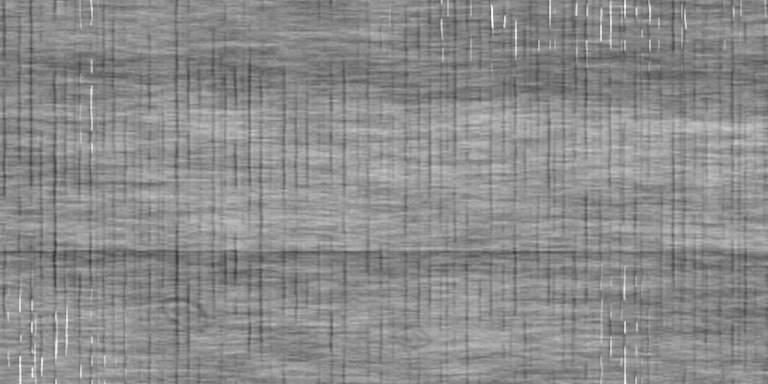
Give the GLSL for this texture, as a WebGL 1 fragment shader.

```glsl
precision highp float;
// Grey weathered wood boards: fine horizontal grain crossed by broken vertical saw marks.
uniform vec2 u_resolution;

const vec3 TINT = vec3(1.0);
const float BASE_TONE = 0.585;
const float GRAIN_CONTRAST = 0.15;
const float SEAM_Y = 0.345;
const float MARK_SPACING = 0.0315;
const float MARK_WIDTH = 0.0062;
const float MARK_DEPTH = 0.16;
const float FLECK_WIDTH = 0.0026;
const float FLECK_GAIN = 0.36;
const vec2 KNOT_A = vec2(0.485, 0.18);
const vec2 KNOT_B = vec2(1.075, 0.12);

float hash(vec2 p) {
  return fract(sin(dot(p, vec2(127.1, 311.7))) * 43758.5453);
}

float noise(vec2 p) {
  vec2 i = floor(p), f = fract(p);
  f = f * f * (3.0 - 2.0 * f);
  return mix(mix(hash(i), hash(i + vec2(1.0, 0.0)), f.x),
             mix(hash(i + vec2(0.0, 1.0)), hash(i + 1.0), f.x), f.y);
}

float band(float v, float centre, float width) {
  float d = (v - centre) / width;
  return exp(-d * d);
}

float below(float v, float lo, float hi) {
  return 1.0 - smoothstep(lo, hi, v);
}

// Broad light and dark bands of the two boards
float boardTone(vec2 p) {
  float y = p.y + 0.05 * (noise(vec2(p.x * 1.7, p.y * 3.0)) - 0.5);
  float tone = BASE_TONE - 0.07 * smoothstep(0.70, 0.82, y);
  tone -= 0.035 * band(y, 0.79, 0.05) * smoothstep(0.3, 1.4, p.x);
  tone += 0.025 * band(y, 0.66, 0.06) + 0.03 * band(y, 0.40, 0.04);
  float lower = below(p.y, SEAM_Y - 0.003, SEAM_Y + 0.003);
  tone -= lower * (0.025 + 0.065 * exp((p.y - SEAM_Y) / 0.05));
  tone += 0.03 * below(p.y, 0.0, 0.1);
  return tone + 0.11 * (noise(vec2(p.x * 1.6 + 4.0, y * 11.0)) - 0.5);
}

// Long fibres, short fibres and fine speckle
float grain(vec2 p) {
  float g = 0.7 * (noise(p * vec2(5.0, 62.0)) - 0.5);
  g += 0.9 * (noise(p * vec2(13.0, 135.0) + 17.0) - 0.5);
  g += 0.7 * (noise(p * vec2(38.0, 190.0) + 41.0) - 0.5);
  g += 0.45 * (noise(p * vec2(130.0, 210.0) + 73.0) - 0.5);
  return g;
}

// Tilted oval rings with a dark smudge around them
float knot(vec2 p, vec2 centre, vec2 size, float angle) {
  float c = cos(angle), s = sin(angle);
  vec2 d = mat2(c, s, -s, c) * (p - centre) / size;
  float r = length(d) + 0.25 * noise(p * 30.0);
  float rings = 0.035 * sin(r * 9.0) * exp(-0.7 * r * r);
  float rim = -0.07 * band(r, 1.05, 0.14);
  vec2 halo = (p - centre) / vec2(0.17, 0.035);
  return rings + rim - 0.045 * exp(-dot(halo, halo));
}

// Where bright chalky flecks fill the cuts
float fleckZone(vec2 p) {
  float topRight = smoothstep(0.95, 1.1, p.x) * smoothstep(0.76, 0.94, p.y);
  float leftFoot = below(p.x, 0.1, 0.45) * below(p.y, 0.12, 0.36);
  float leftTop = band(p.x, 0.23, 0.02) * smoothstep(0.5, 0.65, p.y);
  float rightFoot = band(p.x, 1.62, 0.06) * below(p.y, 0.2, 0.38);
  return clamp(topRight + leftFoot + leftTop + rightFoot, 0.0, 1.0);
}

// One layer of saw cuts: dark groove, pale lip and occasional bright fleck
float sawMarks(vec2 p, float spacing, float seed) {
  float id = floor(p.x / spacing);
  float pick = hash(vec2(id, seed));
  float centre = (id + 0.5 + 0.34 * (pick - 0.5)) * spacing;
  centre += 0.0035 * (noise(vec2(id * 7.3, p.y * 28.0 + seed)) - 0.5);
  float d = p.x - centre;
  float px = 1.0 / u_resolution.y;

  float zone = 0.28 + 0.5 * band(p.y, 0.63, 0.13) + 0.4 * band(p.y, 0.24, 0.11);
  zone += 0.4 * smoothstep(0.9, 1.2, p.x) * smoothstep(0.82, 0.95, p.y);
  zone += 0.25 * below(p.x, 0.2, 0.8) + 0.3 * (noise(p * vec2(3.0, 5.0) + seed) - 0.5);
  float runs = 0.6 * noise(vec2(id * 3.7 + seed, p.y * 9.0))
             + 0.4 * noise(vec2(id * 5.1 + seed, p.y * 42.0));
  float cut = smoothstep(0.72, 0.25, 1.0 - runs - 0.42 * (zone - 0.5));
  cut *= 0.35 + 0.65 * hash(vec2(id, seed + 9.0));

  float groove = 0.55 * band(d, 0.0, MARK_WIDTH) + 0.6 * band(d, 0.0, 0.45 * MARK_WIDTH);
  float lip = band(d, 1.35 * MARK_WIDTH, 0.5 * MARK_WIDTH);
  float chips = smoothstep(0.42, 0.68, noise(vec2(id * 9.1 + seed, p.y * 34.0)));
  float fleck = below(abs(d - 0.003), FLECK_WIDTH - px * 0.5, FLECK_WIDTH + px * 0.5);
  fleck *= chips * fleckZone(p) * step(0.35, hash(vec2(id, seed + 23.0)));
  return cut * (0.05 * lip - MARK_DEPTH * groove) + FLECK_GAIN * fleck;
}

void main() {
  vec2 p = gl_FragCoord.xy / u_resolution.y;

  // Fibres bend gently along the board and around the knots
  vec2 a = (p - KNOT_A) / vec2(0.12, 0.07), b = (p - KNOT_B) / vec2(0.12, 0.06);
  vec2 q = p;
  q.y += 0.02 * (noise(p * vec2(2.0, 4.0)) - 0.5);
  q.y -= 0.025 * (a.y * exp(-dot(a, a)) + b.y * exp(-dot(b, b)));

  float tone = boardTone(p) + GRAIN_CONTRAST * grain(q);
  tone += knot(p, KNOT_A, vec2(0.062, 0.034), 0.5);
  tone += 0.6 * knot(p, KNOT_B, vec2(0.05, 0.024), 0.1);
  tone += sawMarks(p, MARK_SPACING, 3.0) + 0.5 * sawMarks(p, MARK_SPACING * 1.73, 31.0);

  // Joint between the boards
  float seam = SEAM_Y + 0.004 * (noise(vec2(p.x * 9.0, 2.0)) - 0.5);
  tone -= 0.10 * band(p.y, seam, 0.003) * (1.0 - 0.7 * smoothstep(0.9, 1.5, p.x));
  tone += 0.04 * band(p.y, seam + 0.009, 0.005);

  gl_FragColor = vec4(TINT * clamp(tone, 0.0, 1.0), 1.0);
}
```
